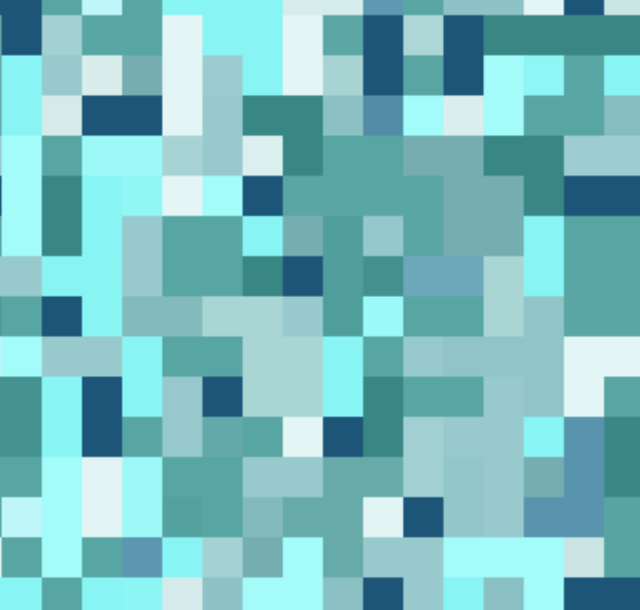
Write a Shadertoy shader that draws this pattern.

```glsl
// Mosaic of square tiles in teal, cyan, grey-blue, off-white and navy

float hash(ivec2 tile, float seed) {
    return fract(sin(dot(vec3(tile, seed), vec3(12.99, 78.23, 37.72))) * 43758.5);
}

// Shuffles each 16 x 16 block of tiles, so that colour shares stay balanced
float shuffledRank(ivec2 tile) {
    int n = (tile.x & 15) + 16 * (tile.y & 15);
    for (int k = 0; k < 6; k++) {
        n = (n * 167 + 59 * k + 13) & 255;
        n ^= n >> 4;
    }
    return (float(n) + 0.5) / 256.0;
}

// Some tiles take over a neighbour's colour, which forms short runs and clumps
ivec2 clumpSource(ivec2 tile) {
    for (int k = 0; k < 3; k++) {
        float h = hash(tile, 1.0);
        if (h > 0.36) break;
        tile += h < 0.16 ? ivec2(1, 0) : ivec2(0, 1);
    }
    return tile;
}

vec3 tileColor(ivec2 tile) {
    ivec2 source = clumpSource(tile);
    float rank = shuffledRank(source);
    float shade = hash(source, 2.0);
    float tint = hash(source, 3.0);

    // Teal: mostly plain, sometimes deeper or greyer
    if (rank < 0.32) {
        vec3 teal = vec3(0.345, 0.65, 0.64);
        vec3 variant = tint < 0.45 ? vec3(0.22, 0.53, 0.52) : vec3(0.46, 0.68, 0.69);
        return mix(teal, variant, smoothstep(0.6, 0.85, shade));
    }
    // Cyan: plain or paler
    if (rank < 0.56) {
        vec3 cyan = mix(vec3(0.47, 0.95, 0.94), vec3(0.535, 0.96, 0.955), smoothstep(0.0, 0.2, shade));
        return mix(cyan, vec3(0.64, 0.985, 0.98), smoothstep(0.6, 0.75, shade));
    }
    // Grey-blue: varied lightness
    if (rank < 0.78) {
        vec3 greyBlue = mix(vec3(0.51, 0.73, 0.74), vec3(0.595, 0.79, 0.805), smoothstep(0.0, 0.4, shade));
        return mix(greyBlue, vec3(0.68, 0.845, 0.84), smoothstep(0.7, 1.0, shade));
    }
    // Off-white: neutral or icy
    if (rank < 0.88) {
        vec3 white = mix(vec3(0.79, 0.89, 0.89), vec3(0.89, 0.96, 0.955), smoothstep(0.1, 0.7, shade));
        return mix(white, vec3(0.75, 0.965, 0.98), step(0.78, tint));
    }
    // Navy, and a few steel blue tiles
    if (rank < 0.98) return vec3(0.11, 0.335, 0.47);
    return mix(vec3(0.31, 0.54, 0.65), vec3(0.43, 0.66, 0.74), shade);
}

void mainImage(out vec4 fragColor, in vec2 fragCoord) {
    // Tile grid, shifted so that it is cropped at the borders
    vec2 grid = fragCoord / iResolution.y * 15.187 + vec2(-0.04, 0.19);

    // Blend the four nearest tiles across narrow soft edges
    vec2 corner = grid - 0.5;
    ivec2 tile = ivec2(floor(corner));
    vec2 blend = smoothstep(0.465, 0.535, fract(corner));
    vec3 lower = mix(tileColor(tile), tileColor(tile + ivec2(1, 0)), blend.x);
    vec3 upper = mix(tileColor(tile + ivec2(0, 1)), tileColor(tile + ivec2(1, 1)), blend.x);

    fragColor = vec4(mix(lower, upper, blend.y), 1.0);
}
```
